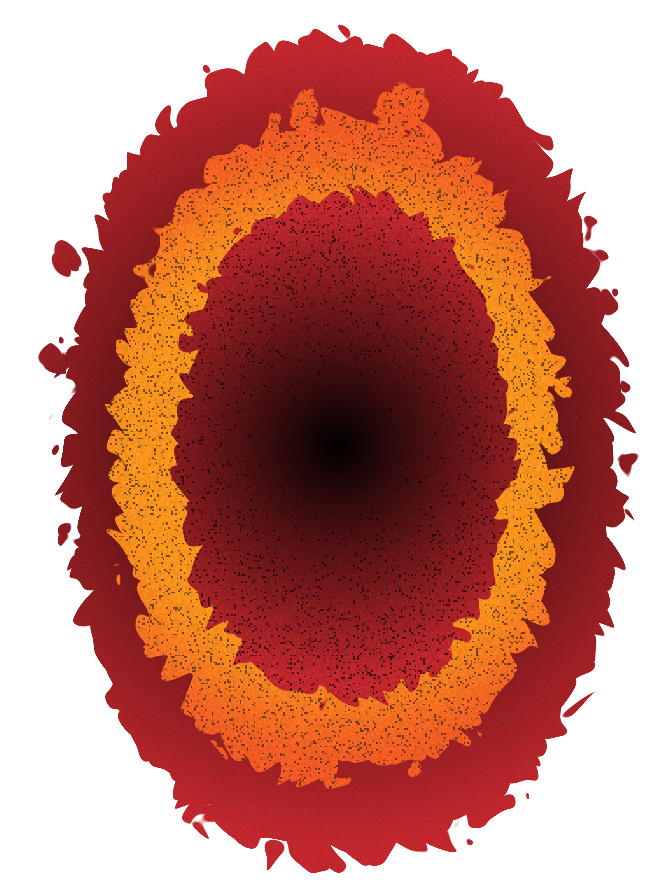
Reproduce this background procedurally as a Shadertoy shader.

```glsl
// Ragged oval rings of crimson and grainy orange around a black glow, on white.

// All lengths are in canvas heights, measured from the canvas centre.
const vec3 WHITE  = vec3(1.0);
const vec3 RED    = vec3(0.757, 0.153, 0.176);
const vec3 AMBER  = vec3(0.975, 0.580, 0.110);
const vec3 EMBER  = vec3(0.945, 0.350, 0.140);
const vec3 SPECK  = vec3(0.20, 0.13, 0.07);

const vec2 OUTER_CENTER = vec2(0.008, -0.004);
const vec2 OUTER_RADII  = vec2(0.309, 0.461);
const vec2 BAND_CENTER  = vec2(0.003, 0.001);
const vec2 BAND_RADII   = vec2(0.247, 0.370);
const vec2 CORE_CENTER  = vec2(0.008, 0.000);
const vec2 CORE_RADII   = vec2(0.186, 0.279);
const vec2 GLOW_CENTER  = vec2(0.002, 0.003);

const float OVAL_POWER    = 2.2;    // 2 is an ellipse, more is squarer
const float OUTER_GLOW    = 0.445;  // radius where the outer red is full
const float CORE_GLOW     = 0.265;  // radius where the core red is full
const float SPLINTER_FREQ = 29.0;   // edge splinters per canvas height
const float SPLINTER_SIZE = 0.043;
const float GRAIN_FREQ    = 512.0;

vec2 hash2(vec2 p) {
    vec3 q = fract(p.xyx * vec3(0.1031, 0.1030, 0.0973));
    q += dot(q, q.yzx + 33.33);
    return fract((q.xx + q.yz) * q.zy);
}

// Distance to the nearest jittered cell point
float cellular(vec2 p) {
    vec2 cell = floor(p), f = fract(p);
    float nearest = 4.0;
    for (int y = -1; y <= 1; y++)
    for (int x = -1; x <= 1; x++) {
        vec2 offset = vec2(x, y);
        vec2 delta = offset + hash2(cell + offset + 100.0) - f;
        nearest = min(nearest, dot(delta, delta));
    }
    return sqrt(nearest);
}

// Cellular field bent by layered sines, giving hooked splinters
float splinters(vec2 p, float seed) {
    vec2 q = p * SPLINTER_FREQ + seed;
    q += 0.42 * sin(q.yx * 1.9 + vec2(0.0, 1.7));
    q += 0.16 * sin(q.yx * 4.7 + vec2(2.1, 0.4));
    return SPLINTER_SIZE * (cellular(q) - 0.45);
}

// Radial distance to a slightly squared oval
float oval(vec2 p, vec2 radii) {
    vec2 s = pow(abs(p) / radii, vec2(OVAL_POWER));
    float k = pow(s.x + s.y, 1.0 / OVAL_POWER);
    return length(p) * (1.0 - 1.0 / max(k, 0.001));
}

float disc(vec2 p, vec2 center, float radius) {
    return length(p - center) - radius;
}

float coverage(float d) {
    float px = 0.8 / iResolution.y;
    return 1.0 - smoothstep(-px, px, d);
}

void mainImage(out vec4 fragColor, in vec2 fragCoord) {
    vec2 p = (fragCoord - 0.5 * iResolution.xy) / iResolution.y;
    float glow = length(p - GLOW_CENTER);

    // Ring edges, with a few blobs breaking out of them
    float outer = oval(p - OUTER_CENTER, OUTER_RADII) + splinters(p, 3.0);
    float blobs = min(disc(p, vec2(-0.301, 0.212), 0.016),
                  min(disc(p, vec2(-0.316, 0.097), 0.013),
                      disc(p, vec2(0.323, -0.014), 0.013)));
    outer = min(outer, blobs + 0.4 * splinters(p, 11.0));

    float band = oval(p - BAND_CENTER, BAND_RADII) + splinters(p, 19.0);
    float tufts = min(disc(p, vec2(0.075, 0.376), 0.027),
                      disc(p, vec2(-0.034, 0.379), 0.016));
    band = min(band, tufts + 0.4 * splinters(p, 27.0));

    float core = oval(p - CORE_CENTER, CORE_RADII) + 0.85 * splinters(p, 41.0);

    // Grain: fine brightness jitter and sparse dark specks
    vec2 grain = hash2(floor(fragCoord / iResolution.y * GRAIN_FREQ));
    float jitter = grain.x - 0.5;
    float bandSpeck = step(grain.y, 0.10);
    float coreSpeck = step(grain.y, 0.09 * smoothstep(0.03, 0.25, glow));

    // Radial fills
    vec3 outerColor = RED * min(glow / OUTER_GLOW, 1.0) * (1.0 + 0.06 * jitter);
    vec3 bandColor = mix(AMBER, EMBER, smoothstep(0.22, 0.37, glow));
    bandColor = mix(bandColor * (1.0 + 0.12 * jitter), SPECK, 0.65 * bandSpeck);
    vec3 coreColor = RED * min(glow / CORE_GLOW, 1.0) * (1.0 + 0.16 * jitter);
    coreColor *= 1.0 - 0.6 * coreSpeck;

    // Layers from back to front
    vec3 color = mix(WHITE, outerColor, coverage(outer));
    color = mix(color, bandColor, coverage(band));
    color = mix(color, coreColor, coverage(core));
    fragColor = vec4(color, 1.0);
}
```
